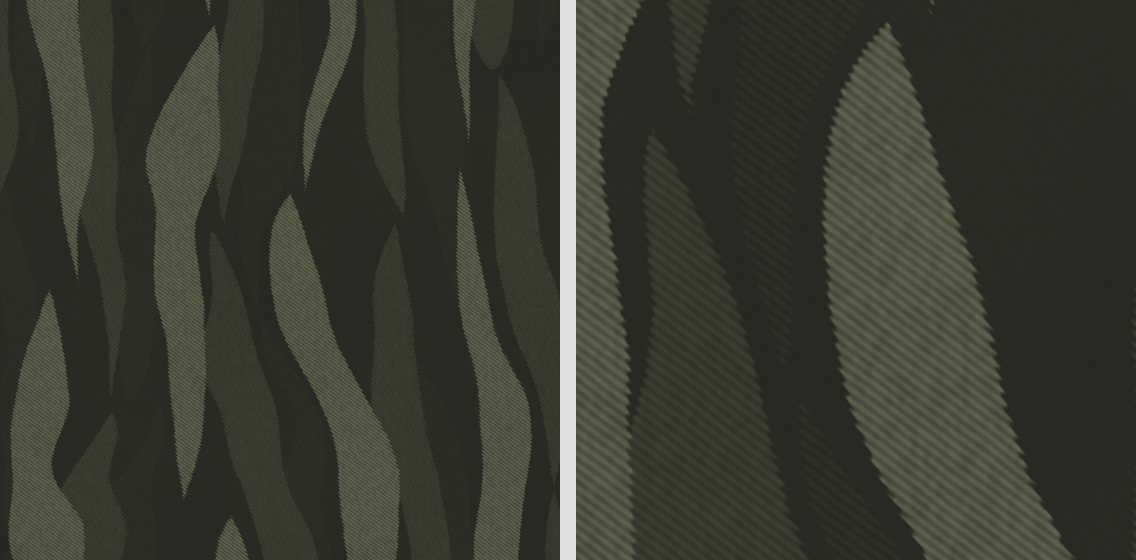
Left, the full canvas; right, a detail of the centre.
Reproduce this texture procedurally as a three.js fragment shader.

```glsl
// Woven camouflage cloth: tall wavering blades in two greens over near-black.
// Each layer scatters tapered blades in columns, bent by a smooth noise warp;
// a fine diagonal twill shades the cloth and roughens the blade edges.

#define PITCH 0.25          // distance between blade columns
#define LIGHT_WIDTH 0.052   // half width of the light blades
#define MID_WIDTH 0.047     // half width of the mid blades
#define WARP 0.13           // sideways bending of the whole print
#define TWILL 150.0         // diagonal ridges per canvas height
#define TWILL_SLOPE 0.75
#define EDGE 0.0018         // softness of the blade edges
#define DARK_COLOR vec3(0.162, 0.163, 0.137)
#define MID_COLOR vec3(0.220, 0.223, 0.178)
#define LIGHT_COLOR vec3(0.322, 0.332, 0.262)

varying vec2 vUv;

const float PI = 3.14159265;

float hash(vec2 p) {
  return fract(sin(dot(p, vec2(127.1, 311.7))) * 43758.5453);
}

float noise(vec2 p) {
  vec2 cell = floor(p);
  vec2 f = fract(p);
  f = f * f * (3.0 - 2.0 * f);
  float low = mix(hash(cell), hash(cell + vec2(1.0, 0.0)), f.x);
  float high = mix(hash(cell + vec2(0.0, 1.0)), hash(cell + vec2(1.0, 1.0)), f.x);
  return mix(low, high, f.y);
}

// Signed inset into the blades of one column, positive inside
float blade(vec2 p, float column, float layer, float width) {
  vec2 seed = vec2(column, layer * 13.0);
  float span = mix(0.62, 1.0, hash(seed + 0.3));
  float along = p.y / span + hash(seed + 0.7);
  float t = fract(along);
  vec2 id = seed + vec2(floor(along) * 7.0, 3.0);

  // Pointed ends, with the widest part shifted up or down
  float skew = mix(0.7, 1.5, hash(id));
  float taper = pow(max(sin(PI * pow(t, skew)), 0.0), 0.65);
  float size = width * taper * mix(0.75, 1.25, hash(id + 1.3));

  // Leaning, wandering centre line
  float lean = (hash(id + 2.1) - 0.5) * 0.16 * (t - 0.5);
  float wander = (noise(vec2(p.y * 4.0, id.x + id.y * 1.7)) - 0.5) * 0.06;
  float x = p.x - lean - wander;

  // Left and right outlines bulge independently
  float left = size * (0.55 + 0.9 * noise(vec2(p.y * 8.0, id.x + 20.5)));
  float right = size * (0.55 + 0.9 * noise(vec2(p.y * 7.0, id.x + 50.5)));
  return min(x + left, right - x) - 0.004;
}

// Union of all blade columns in a layer
float bladeLayer(vec2 p, float layer, float shift, float width) {
  float inset = -1.0;
  for (int i = -2; i < 6; i++) {
    float column = float(i);
    float jitter = (hash(vec2(column, layer + 0.5)) - 0.5) * 0.06;
    float center = (column + 0.5) * PITCH + shift + jitter;
    inset = max(inset, blade(p - vec2(center, 0.0), column, layer, width));
  }
  return inset;
}

float coverage(float inset) {
  return smoothstep(-EDGE, EDGE, inset);
}

void main() {
  vec2 p = vUv;

  // Twill ridges, wavering a little, with uneven yarn
  float waver = noise(p * vec2(45.0, 30.0)) * 1.2;
  float ridge = sin(2.0 * PI * TWILL * (p.y + TWILL_SLOPE * p.x) + waver);
  float yarn = noise(p * vec2(260.0, 150.0)) - 0.5;
  float broad = noise(p * 9.0) - 0.5;

  // Warp the print so neighbouring blades flow together
  vec2 q = p;
  q.x += WARP * (noise(p * vec2(2.6, 2.3) + 4.7) - 0.5);
  q.x += 0.03 * (noise(p * vec2(7.0, 6.0) + 11.3) - 0.5);
  q.y += 0.16 * (noise(p * vec2(4.5, 2.0) + 23.1) - 0.5);
  float tooth = 0.0012 * ridge + 0.002 * yarn;

  float light = coverage(bladeLayer(q, 1.0, 0.0, LIGHT_WIDTH) + tooth);
  float mid = coverage(bladeLayer(q, 2.0, 0.085, MID_WIDTH) + tooth);
  float ghost = coverage(bladeLayer(q, 3.0, 0.16, MID_WIDTH) + tooth);

  // Stack the inks; faint ghost blades show in the dark ground
  vec3 color = DARK_COLOR * (1.0 + 0.07 * ghost);
  color = mix(color, MID_COLOR, mid);
  color = mix(color, LIGHT_COLOR, light);

  // Weave relief is strongest on the light blades
  float relief = mix(mix(0.015 + 0.05 * ghost, 0.085, mid), 0.125, light);
  float shade = relief * (ridge + 1.1 * yarn) + 0.06 * broad;
  shade += 0.03 * (hash(floor(p * 512.0)) - 0.5);
  gl_FragColor = vec4(color * (1.0 + shade), 1.0);
}
```
